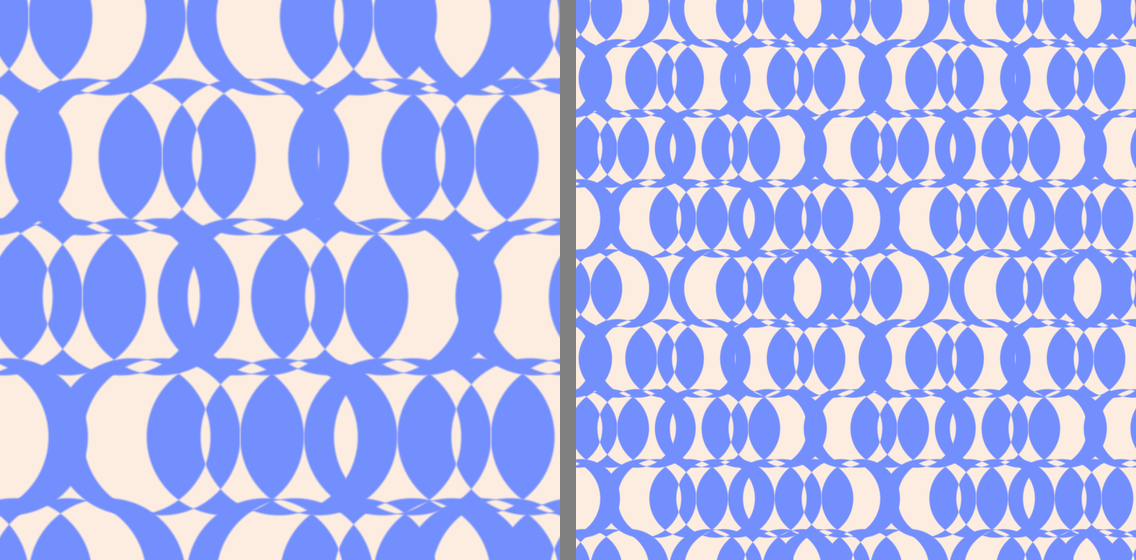
Left: one tile. Right: repeated 2 by 2.
This pattern is drawn by a three.js fragment shader. Its source:

```glsl
// Four rows of overlapping five-disc clusters, cut out where discs overlap an even number of times.
#define BLUE vec3(0.45, 0.56, 0.995)
#define CREAM vec3(0.993, 0.925, 0.88)
#define ROWS 4
#define ROW_TOP 0.970
#define RADIUS 0.1403
#define TRIO_STEP 0.1667
#define PAIR_STEP 0.1048
#define PAIR_SKEW -0.0085
#define SOFT 0.0028

varying vec2 vUv;

// Shortest offset on the wrapping canvas
vec2 wrapOffset(vec2 d) {
  return fract(d + 0.5) - 0.5;
}

// -1 inside a disc, +1 outside, with a smooth edge
float discSign(vec2 p, float x) {
  float d = length(wrapOffset(p - vec2(x, 0.0))) - RADIUS;
  return smoothstep(-SOFT, SOFT, d) * 2.0 - 1.0;
}

// Coverage of one cluster: an even trio and a skewed pair, filled by parity
float cluster(vec2 p, float mirror) {
  float parity = 1.0;
  for (int i = -1; i <= 1; i++) {
    float side = float(i);
    parity *= discSign(p, mirror * side * TRIO_STEP);
    if (i != 0) parity *= discSign(p, mirror * (PAIR_SKEW + side * PAIR_STEP));
  }
  return 0.5 - 0.5 * parity;
}

// Horizontal centres of the two clusters in a row, counted from the top
vec2 clusterCentres(int row) {
  if (row == 0) return vec2(0.0247, 0.6400);
  if (row == 1) return vec2(0.3164, 0.8216);
  if (row == 2) return vec2(0.1204, 0.5888);
  return vec2(0.4023, 0.8500);
}

void main() {
  // Background stays visible only where no cluster covers it
  float gap = 1.0;
  for (int row = 0; row < ROWS; row++) {
    float y = ROW_TOP - float(row) / float(ROWS);
    vec2 centres = clusterCentres(row);
    float mirror = row == 1 ? -1.0 : 1.0;
    gap *= 1.0 - cluster(vUv - vec2(centres.x, y), mirror);
    gap *= 1.0 - cluster(vUv - vec2(centres.y, y), 1.0);
  }
  gl_FragColor = vec4(mix(BLUE, CREAM, gap), 1.0);
}
```
